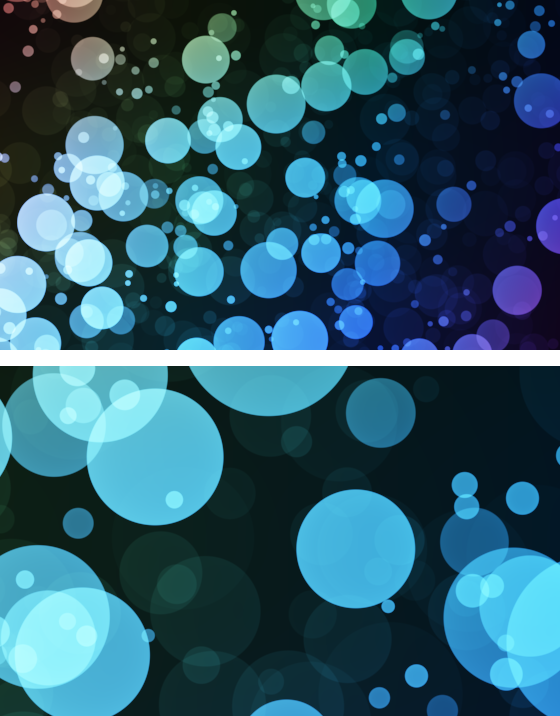
Top: the whole. Bottom: its middle third, enlarged.
Write a WebGL 1 fragment shader that draws this background.

```glsl
precision highp float;
// Glowing translucent bokeh discs over a dark backdrop drifting from olive to teal to violet.

uniform vec2 u_resolution;

// Backdrop colours: four columns from left to right, three rows
const vec3 BACK_TOP_A = vec3(0.07, 0.03, 0.04);
const vec3 BACK_TOP_B = vec3(0.05, 0.07, 0.03);
const vec3 BACK_TOP_C = vec3(0.01, 0.07, 0.06);
const vec3 BACK_TOP_D = vec3(0.01, 0.03, 0.09);
const vec3 BACK_MID_A = vec3(0.10, 0.10, 0.05);
const vec3 BACK_MID_B = vec3(0.05, 0.12, 0.08);
const vec3 BACK_MID_C = vec3(0.01, 0.08, 0.13);
const vec3 BACK_MID_D = vec3(0.03, 0.03, 0.11);
const vec3 BACK_LOW_A = vec3(0.05, 0.12, 0.11);
const vec3 BACK_LOW_B = vec3(0.03, 0.13, 0.17);
const vec3 BACK_LOW_C = vec3(0.03, 0.07, 0.20);
const vec3 BACK_LOW_D = vec3(0.06, 0.02, 0.11);

// Light colours of the discs, same layout
const vec3 GLOW_TOP_A = vec3(0.65, 0.34, 0.34);
const vec3 GLOW_TOP_B = vec3(0.62, 0.74, 0.55);
const vec3 GLOW_TOP_C = vec3(0.20, 0.65, 0.52);
const vec3 GLOW_TOP_D = vec3(0.15, 0.48, 0.80);
const vec3 GLOW_MID_A = vec3(0.72, 0.80, 0.96);
const vec3 GLOW_MID_B = vec3(0.34, 0.76, 0.88);
const vec3 GLOW_MID_C = vec3(0.20, 0.64, 0.86);
const vec3 GLOW_MID_D = vec3(0.22, 0.20, 0.72);
const vec3 GLOW_LOW_A = vec3(0.60, 0.86, 0.97);
const vec3 GLOW_LOW_B = vec3(0.38, 0.86, 0.97);
const vec3 GLOW_LOW_C = vec3(0.20, 0.48, 0.95);
const vec3 GLOW_LOW_D = vec3(0.45, 0.20, 0.62);

// Smallest and largest radius, weakest and strongest light, as parts of the height
const vec2 BIG_RADIUS = vec2(0.048, 0.084);
const vec2 BIG_LIGHT = vec2(0.65, 1.10);
const vec2 INNER_RADIUS = vec2(0.025, 0.050);
const vec2 INNER_LIGHT = vec2(0.25, 0.80);
const vec2 DOT_RADIUS = vec2(0.006, 0.017);
const vec2 DOT_LIGHT = vec2(0.30, 1.00);
const vec2 FAINT_RADIUS = vec2(0.030, 0.075);
const vec2 SPECK_RADIUS = vec2(0.012, 0.030);
const vec2 FAINT_LIGHT = vec2(0.15, 0.60);
const float RIM = 0.12;

vec3 hash3(vec2 p) {
  vec3 q = fract(p.xyx * vec3(0.1031, 0.1030, 0.0973));
  q += dot(q, q.yzx + 33.33);
  return fract((q.xxy + q.yzz) * q.zyx);
}

float valueNoise(vec2 p) {
  vec2 i = floor(p), f = fract(p);
  f = f * f * (3.0 - 2.0 * f);
  float low = mix(hash3(i).x, hash3(i + vec2(1.0, 0.0)).x, f.x);
  float high = mix(hash3(i + vec2(0.0, 1.0)).x, hash3(i + 1.0).x, f.x);
  return mix(low, high, f.y);
}

vec3 blendRow(vec3 a, vec3 b, vec3 c, vec3 d, float x) {
  vec3 t = clamp(3.0 * x - vec3(0.0, 1.0, 2.0), 0.0, 1.0);
  return mix(mix(mix(a, b, t.x), c, t.y), d, t.z);
}

vec3 blendRows(vec3 low, vec3 mid, vec3 top, float y) {
  return mix(mix(low, mid, smoothstep(0.0, 0.5, y)), top, smoothstep(0.5, 1.0, y));
}

// Discs thin out to the right and on the upper left, and gather at the lower left
float abundance(vec2 p) {
  vec2 uv = vec2(p.x * u_resolution.y / u_resolution.x, p.y);
  float upperLeft = (1.0 - smoothstep(0.05, 0.2, uv.x)) * smoothstep(0.35, 0.55, uv.y);
  float lowerLeft = (1.0 - uv.x) * (1.0 - uv.y);
  return 1.0 - 0.6 * smoothstep(0.75, 1.0, uv.x) - 0.7 * upperLeft + 0.5 * lowerLeft;
}

// Summed light of one scattered layer; clump moves the discs into small groups
float discs(vec2 p, float cell, vec2 radii, vec2 lights, float share, float clump, float seed) {
  float pixel = 1.0 / u_resolution.y, sum = 0.0;
  vec2 home = floor(p / cell);
  for (int j = -1; j <= 1; j++) {
    for (int i = -1; i <= 1; i++) {
      vec2 id = home + vec2(float(i), float(j));
      vec3 place = hash3(id + seed);
      vec3 look = hash3(id + seed + 57.0);
      vec2 center = (id + place.xy) * cell;
      float group = 2.5 * smoothstep(0.45, 0.8, valueNoise(center * 9.0 + seed));
      float present = step(place.z, share * mix(abundance(center), group, clump));
      float radius = mix(radii.x, radii.y, look.x);
      float dist = length(p - center);
      float shape = 1.0 - smoothstep(radius - pixel, radius + pixel, dist);
      float rim = 1.0 - RIM + RIM * pow(min(dist / radius, 1.0), 4.0);
      sum += present * shape * rim * mix(lights.x, lights.y, look.y);
    }
  }
  return sum;
}

void main() {
  vec2 uv = gl_FragCoord.xy / u_resolution;
  vec2 p = gl_FragCoord.xy / u_resolution.y;

  vec3 back = blendRows(blendRow(BACK_LOW_A, BACK_LOW_B, BACK_LOW_C, BACK_LOW_D, uv.x),
                        blendRow(BACK_MID_A, BACK_MID_B, BACK_MID_C, BACK_MID_D, uv.x),
                        blendRow(BACK_TOP_A, BACK_TOP_B, BACK_TOP_C, BACK_TOP_D, uv.x), uv.y);
  vec3 glow = blendRows(blendRow(GLOW_LOW_A, GLOW_LOW_B, GLOW_LOW_C, GLOW_LOW_D, uv.x),
                        blendRow(GLOW_MID_A, GLOW_MID_B, GLOW_MID_C, GLOW_MID_D, uv.x),
                        blendRow(GLOW_TOP_A, GLOW_TOP_B, GLOW_TOP_C, GLOW_TOP_D, uv.x), uv.y);

  // Faint distant discs brighten the backdrop
  float haze = discs(p, 0.12, FAINT_RADIUS, FAINT_LIGHT, 0.7, 0.2, 11.0)
             + discs(p, 0.09, FAINT_RADIUS, FAINT_LIGHT, 0.3, 0.2, 131.0)
             + discs(p, 0.06, SPECK_RADIUS, FAINT_LIGHT * 1.5, 0.35, 0.6, 251.0);

  // Bright discs add up like screened lights
  float light = discs(p, 0.18, BIG_RADIUS, BIG_LIGHT, 0.42, 0.0, 317.0)
              + discs(p, 0.17, BIG_RADIUS, BIG_LIGHT, 0.40, 0.0, 433.0)
              + discs(p, 0.15, INNER_RADIUS, INNER_LIGHT, 0.35, 0.0, 541.0)
              + discs(p, 0.05, DOT_RADIUS, DOT_LIGHT, 0.25, 0.9, 677.0);

  vec3 color = 1.0 - (1.0 - back * (1.0 + haze)) * pow(1.0 - glow, vec3(light));
  gl_FragColor = vec4(color, 1.0);
}
```
